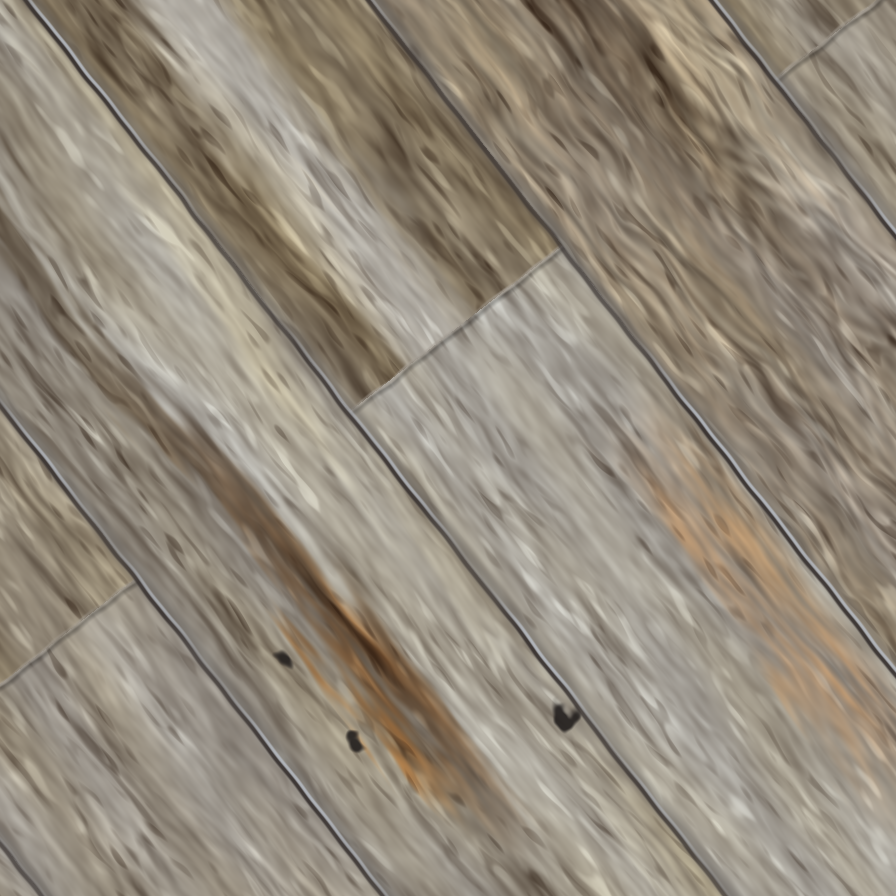
Reproduce this texture procedurally as a Shadertoy shader.

```glsl
vec2 hash2(vec2 p) {
    vec3 q = fract(p.xyx * vec3(.1031, .1030, .0973));
    q += dot(q, q.yzx + 33.33);
    return fract((q.xx + q.yz) * q.zy);
}

// Gradient noise, roughly -1 to 1
float noise(vec2 p) {
    vec2 i = floor(p), f = fract(p), s = f * f * f * (f * (f * 6. - 15.) + 10.);
    vec2 o = vec2(0, 1);
    float a = dot(hash2(i) - .5, f);
    float b = dot(hash2(i + o.yx) - .5, f - o.yx);
    float c = dot(hash2(i + o.xy) - .5, f - o.xy);
    float d = dot(hash2(i + o.yy) - .5, f - o.yy);
    return 2.8 * mix(mix(a, b, s.x), mix(c, d, s.x), s.y);
}

// Soft stripe around a centre
float band(float x, float centre, float halfWidth) {
    return 1. - smoothstep(.35 * halfWidth, halfWidth, abs(x - centre));
}

// Thin antialiased line
float line(float d, float halfWidth, float px) {
    return 1. - smoothstep(halfWidth - px, halfWidth + px, abs(d));
}

// Lightness, warmth and rust of a plank; w runs across it, u along it
vec3 weathering(float row, bool upper, float u, float w) {
    if (row == 1.) {
        float streak = band(w, .49 + .15 * u, .13) * (1. - smoothstep(.1, .35, u));
        return vec3(.53 + .19 * smoothstep(.45, .7, w) - .3 * streak,
                    .2 + .4 * streak + .3 * smoothstep(.8, 1., w),
                    .4 * streak * smoothstep(-.5, .2, u));
    }
    if (row == 2. && upper) {
        float pale = band(w, .37 + .5 * (u + .35) * (u + .35), .27);
        return vec3(.4 + .36 * pale, .75 - .6 * pale, .02);
    }
    if (row == 2.) {
        float stain = band(w, .8, .25) * band(u, .28, .32);
        return vec3(.69 - .06 * stain, .12, .25 * stain);
    }
    if (row == 3.) {
        float heart = band(w, .6, .26) * (1. - smoothstep(-.3, .2, u));
        return vec3(.53 - .26 * heart + .1 * smoothstep(.72, .9, w), .45 - .3 * smoothstep(-.3, .3, u), .07);
    }
    return upper ? vec3(.54, .5, .02) : vec3(.63, .2, .02);
}

void mainImage(out vec4 fragColor, in vec2 fragCoord) {
    vec2 p = fragCoord / iResolution.xy;
    float px = 1. / iResolution.y;

    // Plank axes: u along the boards, v across them
    float u = dot(p, vec2(.615, -.788)), v = dot(p, vec2(.788, .615));
    float s = (v - .038) / .301;
    float row = floor(s), w = fract(s);
    float seam = (fract(s + .5) - .5) * .301;
    float t = (u + .186) / 1.4 + .5 * mod(row, 2.);
    float joint = (fract(t + .5) - .5) * 1.4;
    vec2 plank = vec2(row, floor(t));

    // Grain coordinates, bent and shifted for each plank
    vec2 g = vec2(u, v) + 9. * hash2(plank + 17.);
    float swirl = row == 3. ? 1. : .35;
    g.y += .012 * noise(g * vec2(3.5, 9)) + .008 * swirl * noise(g * vec2(13, 26));

    float broad = noise(g * vec2(2.2, 15));
    float streaks = noise(g * vec2(5, 48));
    float fine = noise(g * vec2(13, 105));
    float specks = noise(g * vec2(34, 140) + 19.);
    float patches = noise(g * vec2(5, 14) + 31.);
    float ragged = .12 * broad + .09 * streaks + .05 * fine;
    vec3 wear = weathering(row, plank.y < 0., u, w + ragged);

    // Grain and figure rings, stronger in worn patches
    float worn = smoothstep(-.35, .45, patches + .3 * swirl);
    float tone = wear.x + .2 * broad + .17 * streaks + (.14 + .14 * worn) * fine + .12 * specks;
    float rings = sin(30. * noise(g * vec2(3, 11) + 5.) + 4. * streaks);
    tone += (row == 3. ? .1 : .03) * rings * worn;

    // Dark cracks, long splits and pale scrapes
    float cracks = smoothstep(.2, .55, noise(g * vec2(24, 115) + 7.) + .2 * streaks);
    float splits = smoothstep(.12, .5, noise(g * vec2(7, 62) + 53.) + .25 * specks);
    tone -= worn * (.27 * cracks + .3 * splits);
    float scrapes = smoothstep(.15, .5, noise(g * vec2(15, 80) + 71.) + .25 * specks);
    tone += .22 * scrapes * smoothstep(-.2, .3, noise(g * vec2(4, 14) + 43.) + .2 * swirl);

    vec3 wood = mix(vec3(.3, .255, .215), vec3(.79, .785, .75), clamp(tone + .02, -.15, 1.08));
    float warmth = clamp(wear.y + .6 * noise(g * vec2(3, 14) + 90.), 0., 1.);
    wood *= mix(vec3(1, 1, 1.01), vec3(1, .945, .81), warmth);
    float rust = clamp(wear.z * (1. + streaks + fine), 0., .6);
    wood = mix(wood, wood * vec3(1.1, .84, .58), rust * 1.5);

    // Ragged dark knot holes
    for (int i = 0; i < 3; i++) {
        float k = float(i);
        vec2 d = vec2(u, v) - vec2(-.011 + .12 * k, .416 + .204 * step(2., k));
        float r = length(d * vec2(.75, 1.1)) + .012 * noise(vec2(u, v) * 65. + k);
        float size = .007 + .005 * step(2., k);
        wood = mix(wood, vec3(.13, .115, .11), .9 * (1. - smoothstep(size - .004, size + .003, r)));
    }

    // End joints: faint shadow and a broken pale grout line
    float wobble = .003 * noise(vec2(v * 28., row));
    wood *= 1. - .25 * line(joint + wobble - .003, .003, .003);
    float grout = .5 + .5 * noise(vec2(v * 35., u * 35.));
    wood = mix(wood, vec3(.69, .66, .62), grout * line(joint + wobble, .002, .0015));

    // Long seams: soft bevel, uneven dark gap and a cool glint that comes and goes
    float seamId = floor(s + .5);
    float edge = seam + .002 * noise(vec2(u * 22., seamId * 7.3));
    float glint = smoothstep(-.3, .3, noise(vec2(u * 5., seamId * 3.7 + .4)));
    wood = mix(wood, vec3(.4, .385, .37), .5 * line(edge - .003, .008, .006));
    wood = mix(wood, vec3(.19, .165, .16), (.55 + .3 * glint) * line(edge + .002, .0026, .0015));
    wood = mix(wood, vec3(.72, .74, .77), (.1 + .75 * glint) * line(edge - .0016, .0018, .0013));

    fragColor = vec4(wood, 1);
}
```
